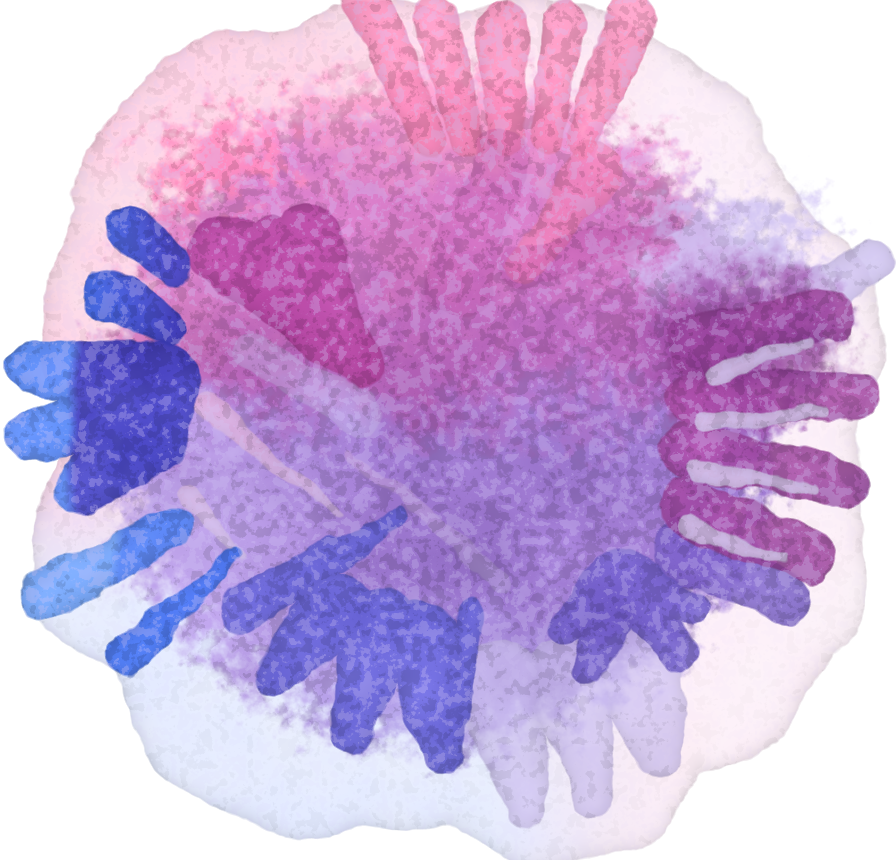
This background is drawn by a WebGL 1 fragment shader. Its source:

```glsl
precision highp float;
// A round watercolour bloom: pale scalloped wash, a pink to violet body and
// fans of brush petals. Petals are tapered capsules, bent by noise, layered
// as translucent pigment and broken up by paper grain.
uniform vec2 u_resolution;

const vec3 PINK = vec3(1., .53, .73);
const vec3 MAGENTA = vec3(.73, .28, .65);
const vec3 PLUM = vec3(.6, .28, .64);
const vec3 VIOLET = vec3(.42, .41, .87);
const vec3 INDIGO = vec3(.27, .27, .78);
const vec3 BLUE = vec3(.27, .46, .97);
const vec3 SKY = vec3(.46, .66, 1.);
const vec3 LILAC = vec3(.81, .76, .95);

vec3 sheet = vec3(1.);
float pixel;

float hash(vec2 p) {
  vec3 q = fract(p.xyx * .1031);
  q += dot(q, q.yzx + 33.33);
  return fract((q.x + q.y) * q.z);
}

float noise(vec2 p) {
  vec2 i = floor(p), f = fract(p), e = vec2(1., 0.);
  f *= f * (3. - 2. * f);
  return mix(mix(hash(i), hash(i + e), f.x),
             mix(hash(i + e.yx), hash(i + e.xx), f.x), f.y);
}

float fbm(vec2 p) {
  float sum = 0., amp = .53;
  for (int i = 0; i < 4; i++) {
    sum += amp * noise(p);
    p = mat2(1.6, 1.2, -1.2, 1.6) * p + 7.3;
    amp *= .5;
  }
  return sum;
}

// Linear ramp from 0 at a to 1 at b, in either direction
float ramp(float a, float b, float x) {
  return clamp((x - a) / (b - a), 0., 1.);
}

// Tapered brush dab from line.xy to line.zw
float dab(vec2 p, vec4 line, float ra, float rb) {
  vec2 pa = p - line.xy, ba = line.zw - line.xy;
  float h = clamp(dot(pa, ba) / dot(ba, ba), 0., 1.);
  return length(pa - ba * h) - mix(ra, rb, h);
}

// Row of n dabs between a base line and a tip line, bowed outward
float fan(vec2 p, vec4 bases, vec4 tips, float n, float bow, float ra, float rb) {
  float d = 10.;
  for (int i = 0; i < 5; i++) {
    if (float(i) >= n) break;
    float t = float(i) / (n - 1.);
    vec2 base = mix(bases.xy, bases.zw, t), tip = mix(tips.xy, tips.zw, t);
    tip += normalize(tip - base) * bow * 4. * t * (1. - t);
    d = min(d, dab(p, vec4(base, tip), ra, rb));
  }
  return d;
}

// Crisp pigment with a darker dried rim
void paint(vec3 pigment, float load, float d) {
  pigment *= 1. - .12 * exp(min(d, 0.) * 14.);
  sheet = mix(sheet, pigment, load * ramp(pixel, -pixel, d));
}

// Soft wet pigment
void wash(vec3 pigment, float load, float d) {
  sheet = mix(sheet, pigment, load * smoothstep(-.25, .25, -d));
}

void main() {
  // Canvas is 7.38 units high, y running down
  pixel = 7.38 / u_resolution.y;
  vec2 p = vec2(gl_FragCoord.x, u_resolution.y - gl_FragCoord.y) * pixel;
  float cloud = fbm(p * 1.7) - .5, grain = fbm(p * 9.) - .5;
  vec2 s = p + .16 * vec2(fbm(p * 2.6 + 9.), fbm(p * 2.6 + 31.)) - .08 + .03 * grain;

  // Pale scalloped wash
  vec2 q = s - vec2(3.85, 3.7), dir = normalize(q);
  float rim = 3.2 + .7 * abs(dir.x * dir.y) + .55 * noise(dir * 5. + 20.);
  vec3 pale = mix(vec3(1., .81, .89), vec3(.99, .93, .97), ramp(3., 6., p.x + cloud * 2.));
  pale = mix(pale, vec3(.88, .91, 1.), ramp(3.8, 5.2, p.y) * ramp(5.8, 4.2, p.x));
  paint(pale, .8 + .6 * cloud, length(q) - rim);

  // Main body, pink above to violet below
  float y = p.y + cloud * .9 + grain * .6;
  vec3 body = mix(vec3(.99, .63, .81), vec3(.84, .47, .78), ramp(.8, 1.7, y));
  body = mix(body, vec3(.7, .37, .72), ramp(2.1, 3., y));
  body = mix(body, vec3(.6, .45, .81), ramp(3.2, 3.9, y));
  body = mix(body, vec3(.7, .63, .91), ramp(5., 6.2, y));
  body = mix(body, vec3(.93, .58, .8), .7 * ramp(2.2, 1., p.x) * ramp(4.2, 2.6, y));
  body = mix(body, vec3(.72, .61, .9), ramp(3.3, 1.9, p.x) * ramp(3.3, 4.2, y));
  wash(body, .95, length(s - vec2(3.75, 3.5)) - 2.85 + grain * .8);
  wash(LILAC, .85, dab(s, vec4(6.1, 2.2, 6.6, 2.3), .5, .5) + grain);
  paint(LILAC, .8, dab(s, vec4(6.9, 2.6, 7.5, 2.25), .2, .18));
  paint(LILAC, .7, fan(s, vec4(4.3, 5.9, 5.5, 5.8), vec4(4.5, 6.95, 5.65, 6.5), 3., .1, .4, .17));

  // Pink petals and magenta heart
  paint(PINK, .75, fan(s, vec4(3.7, 1.2, 5., 1.2), vec4(3.15, 0., 5.42, .15), 5., -.15, .14, .21));
  wash(PINK, .8, dab(s, vec4(1.6, 1.5, 2.1, 1.3), .25, .25) + grain);
  paint(PINK, .6, dab(s, vec4(4.5, 2.3, 5.1, 1.45), .15, .26));
  paint(MAGENTA, .25, dab(s, vec4(3.95, 2.4, 4.3, 1.35), .3, .22));
  paint(MAGENTA, .3, dab(s, vec4(4.5, 2.3, 5.8, 1.9), .2, .06));
  paint(MAGENTA, .88, fan(s, vec4(3.12, 3.2, 3.15, 3.2), vec4(1.95, 2.15, 2.62, 2.05), 3., -.1, .12, .32));

  // Plum petals with pale gaps
  wash(PLUM, .75, dab(s, vec4(6.2, 3., 6.6, 2.9), .65, .6) + grain * .5);
  paint(mix(VIOLET, PLUM, .3), .8, dab(s, vec4(5.9, 4.7, 6.75, 5.15), .28, .2));
  paint(mix(PLUM, MAGENTA, .3 + cloud), .85, fan(s, vec4(5.95, 2.95, 5.9, 4.35), vec4(7.15, 2.7, 6.95, 4.8), 4., .3, .25, .21));
  paint(mix(LILAC, pale, .3), .85, fan(s, vec4(6.15, 3.18, 5.9, 4.5), vec4(6.95, 2.95, 6.7, 4.8), 4., .25, .09, .04));

  // Pale diagonal strokes
  paint(LILAC, .4, dab(s, vec4(2.15, 3., 3.1, 3.55), .16, .2));
  paint(pale, .5, fan(s, vec4(1.75, 3.5, 1.6, 4.25), vec4(2.9, 4.4, 2.1, 4.75), 2., 0., .1, .03));
  paint(pale, .25, dab(s, vec4(3., 3.9, 4.3, 5.), .03, .09));

  // Violet petals
  paint(mix(VIOLET, PLUM, .2), .85, fan(s, vec4(5.3, 5., 5.4, 5.), vec4(4.85, 5.4, 5.95, 5.2), 4., .5, .3, .13));
  float violet = fan(s, vec4(2.9, 5.25, 3.6, 5.5), vec4(2.35, 5.8, 3.8, 6.45), 3., .2, .35, .17);
  violet = min(violet, dab(s, vec4(3.42, 4.46, 2.1, 5.22), .08, .22));
  paint(VIOLET, .92, min(violet, dab(s, vec4(4.05, 5.25, 3.82, 6.4), .12, .15)));

  // Blue petals
  paint(mix(BLUE, INDIGO, ramp(.6, 1.5, p.x)), .95, fan(s, vec4(1.5, 2.3, 1.42, 2.8), vec4(1.1, 2., .92, 2.55), 2., 0., .17, .21));
  paint(mix(mix(BLUE, SKY, .4), INDIGO, ramp(.58, .68, s.x)), .93, fan(s, vec4(1.35, 3.3, 1.25, 3.7), vec4(.27, 3.15, .7, 4.2), 3., .25, .36, .21));
  paint(mix(SKY, BLUE, .7 * ramp(.95, 1.05, s.x)), .92, dab(s, vec4(.35, 5.1, 1.48, 4.53), .22, .18));
  paint(BLUE, .92, dab(s, vec4(1.1, 5.62, 2.05, 4.73), .2, .05));

  // Paper grain in the pigment
  float ink = ramp(0., .4, 1. - min(sheet.r, sheet.g)), fleck = fbm(p * 14. + 50.);
  sheet = mix(sheet, LILAC, ink * .3 * smoothstep(.56, .64, fleck));
  sheet *= 1. - ink * .12 * smoothstep(.56, .65, 1. - fleck);
  gl_FragColor = vec4(sheet + ink * .12 * cloud, 1.);
}
```
